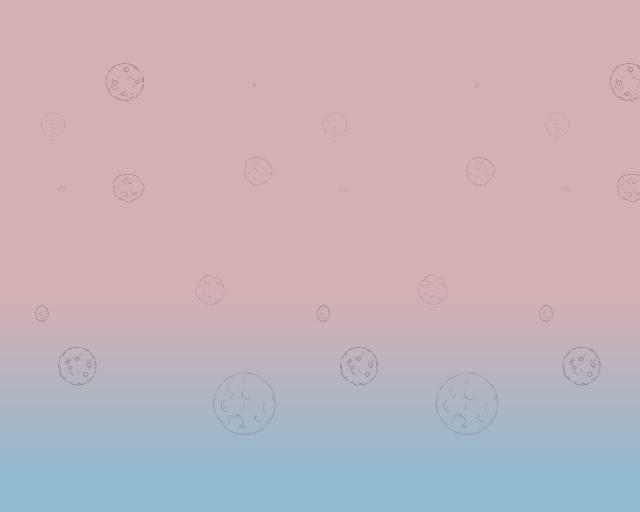
This pattern is drawn by a WebGL 1 fragment shader. Its source:

```glsl
precision highp float;
// Faintly sketched asteroids repeating sideways over a dusk gradient from pink to blue.
uniform vec2 u_resolution;

// Lengths are fractions of the canvas width.
const vec3 PINK = vec3(0.832, 0.690, 0.702);
const vec3 BLUE = vec3(0.565, 0.728, 0.814);
const vec3 INK = vec3(0.34, 0.25, 0.31);
const float FADE_TOP = 0.440;      // heights as fractions of the canvas height
const float FADE_BOTTOM = 0.045;
const float PERIOD = 0.7878;       // sideways repeat of the whole group
const float SHIFT_LEFT = 0.4401;   // second copy of the left rocks
const float SHIFT_RIGHT = 0.3477;  // second copy of the right rocks
const float HALF_LINE = 0.00062;
const float WEAR = 0.65;           // ink lost where an outline thins out

vec2 hash2(vec2 p) {
    p = vec2(dot(p, vec2(127.1, 311.7)), dot(p, vec2(269.5, 183.3)));
    return fract(sin(p) * 43758.5);
}

float gradientDot(vec2 cell, vec2 f, vec2 corner) {
    return dot(hash2(cell + corner) * 2.0 - 1.0, f - corner);
}

float gradientNoise(vec2 p) {
    vec2 cell = floor(p);
    vec2 f = p - cell;
    vec2 u = f * f * f * (f * (f * 6.0 - 15.0) + 10.0);
    float low = mix(gradientDot(cell, f, vec2(0.0)), gradientDot(cell, f, vec2(1.0, 0.0)), u.x);
    float high = mix(gradientDot(cell, f, vec2(0.0, 1.0)), gradientDot(cell, f, vec2(1.0)), u.x);
    return mix(low, high, u.y);
}

// Antialiased coverage of a thin line at distance d.
float line(float d) {
    float pixel = 1.0 / u_resolution.x;
    float thin = min(1.0, 2.0 * HALF_LINE / pixel);
    return thin * clamp(0.5 + (HALF_LINE - abs(d)) / pixel, 0.0, 1.0);
}

float wrapX(float x) {
    return mod(x + 0.5 * PERIOD, PERIOD) - 0.5 * PERIOD;
}

// Rings or open arcs scattered inside a rock; size is relative to its radius.
float craters(vec2 q, float radius, float size, float opening, float seed) {
    float ink = 0.0;
    for (int i = 0; i < 4; i++) {
        float k = float(i);
        vec2 h = hash2(vec2(seed, k + 3.0));
        float turn = seed + k * 1.75 + h.x * 0.6;
        vec2 c = q - radius * (0.32 + 0.36 * h.y) * vec2(cos(turn), sin(turn));
        float facing = dot(normalize(c + 1e-6), vec2(cos(turn * 3.0), sin(turn * 3.0)));
        float arc = smoothstep(opening - 0.2, opening + 0.2, facing);
        ink = max(ink, arc * line(length(c) - radius * size * (0.8 + 0.4 * h.x)));
    }
    return ink;
}

// look: outline wobble, crater size, crater opening (-2 closed), ink strength.
float rock(vec2 p, vec2 centre, vec2 radii, float shift, vec4 look, float seed) {
    float first = wrapX(p.x - centre.x);
    float second = wrapX(p.x - centre.x - shift);
    vec2 q = vec2(abs(first) < abs(second) ? first : second, p.y - centre.y);
    float radius = radii.x;
    q.y *= radii.x / radii.y;
    float dist = length(q);
    if (dist > radius * 1.6 + 0.004) return 0.0;

    // Uneven outline, drawn twice with broken strokes.
    vec2 dir = q / max(dist, 1e-5);
    float bumps = gradientNoise(dir * 1.4 + seed * 7.3) + 0.4 * gradientNoise(dir * 4.0 + seed * 3.1);
    float edge = radius * (1.0 + 2.0 * look.x * bumps);
    float wear = smoothstep(-0.25, 0.2, gradientNoise(dir * 4.5 + seed * 5.7));
    float ink = line(dist - edge) * (1.0 - WEAR * (1.0 - wear));
    float retrace = smoothstep(0.05, 0.25, gradientNoise(dir * 3.0 + seed * 9.1));
    float inset = 0.94 + 0.06 * gradientNoise(dir * 6.0 + seed);
    ink = max(ink, 0.75 * retrace * line(dist - edge * inset));

    // Short scratches follow the zero contours of noise.
    vec2 s = q / radius;
    float scratch = line(gradientNoise(s * 2.6 + seed * 3.7) * radius * 0.38);
    float patches = smoothstep(0.02, 0.22, gradientNoise(s * 3.4 + seed * 8.9));
    float inside = 1.0 - smoothstep(0.75, 0.88, dist / edge);
    ink = max(ink, 0.6 * scratch * patches * inside);

    if (look.y > 0.0) ink = max(ink, 0.8 * craters(q, radius, look.y, look.z, seed));
    return ink * look.w;
}

void main() {
    vec2 p = gl_FragCoord.xy / u_resolution.x;
    float height = gl_FragCoord.y / u_resolution.y;
    float fade = clamp((FADE_TOP - height) / (FADE_TOP - FADE_BOTTOM), 0.0, 1.0);
    fade = mix(fade, smoothstep(0.0, 1.0, fade), 0.35);
    vec3 color = mix(PINK, BLUE, fade);

    // Rocks seen once per period.
    float ink = rock(p, vec2(0.195, 0.672), vec2(0.029), 0.0, vec4(0.025, 0.11, -2.0, 0.62), 1.0);
    ink += rock(p, vec2(0.200, 0.5065), vec2(0.0235, 0.0217), 0.0, vec4(0.10, 0.15, 0.1, 0.48), 2.0);

    // Left rocks, twice per period.
    ink += rock(p, vec2(0.083, 0.6055), vec2(0.0182), SHIFT_LEFT, vec4(0.03, 0.0, 0.0, 0.20), 3.0);
    ink += rock(p, vec2(0.0964, 0.505), vec2(0.0052, 0.0034), SHIFT_LEFT, vec4(0.08, 0.0, 0.0, 0.32), 4.0);
    ink += rock(p, vec2(0.0655, 0.310), vec2(0.0098, 0.0125), SHIFT_LEFT, vec4(0.09, 0.0, 0.0, 0.48), 5.0);
    ink += rock(p, vec2(0.121, 0.228), vec2(0.0293), SHIFT_LEFT, vec4(0.025, 0.10, -2.0, 0.62), 6.0);

    // Right rocks, twice per period.
    ink += rock(p, vec2(0.397, 0.6667), vec2(0.0020, 0.0028), SHIFT_RIGHT, vec4(0.05, 0.0, 0.0, 0.28), 7.0);
    ink += rock(p, vec2(0.403, 0.5326), vec2(0.0215), SHIFT_RIGHT, vec4(0.06, 0.0, 0.0, 0.34), 8.0);
    ink += rock(p, vec2(0.328, 0.3464), vec2(0.0221), SHIFT_RIGHT, vec4(0.08, 0.14, 0.2, 0.34), 9.0);
    ink += rock(p, vec2(0.3825, 0.1693), vec2(0.0475), SHIFT_RIGHT, vec4(0.035, 0.16, 0.1, 0.42), 10.0);

    gl_FragColor = vec4(mix(color, INK, min(ink, 1.0)), 1.0);
}
```
